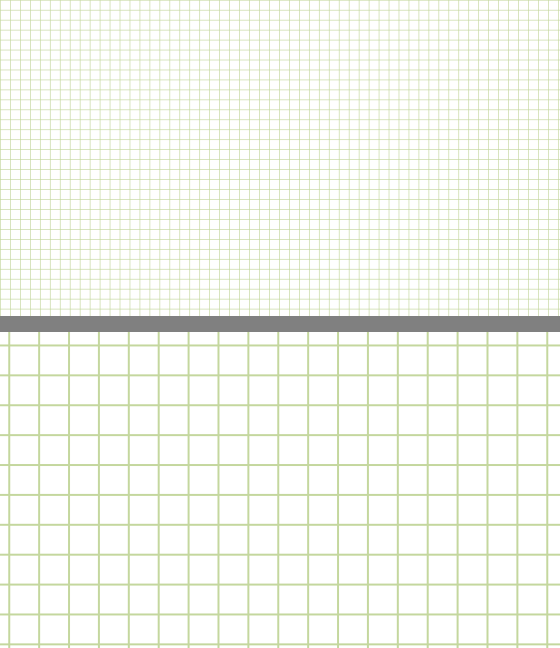
Top, the full canvas; bottom, a detail of the centre.
A Shadertoy shader for this pattern:

```glsl
// Fine green square grid on white graph paper.

// Share of a pixel covered by a line of the given width, box filtered.
vec2 lineCoverage(vec2 dist, float width, float pixel) {
    vec2 upper = min(dist + 0.5 * pixel, vec2(0.5 * width));
    vec2 lower = max(dist - 0.5 * pixel, vec2(-0.5 * width));
    return max(upper - lower, 0.0) / pixel;
}

void mainImage(out vec4 fragColor, in vec2 fragCoord) {
    // Canvas height is one unit; the grid is anchored at the top left.
    float pixel = 1.0 / iResolution.y;
    vec2 pos = vec2(fragCoord.x, iResolution.y - fragCoord.y) * pixel;
    float pitch = 0.03153;

    // Signed distance to the nearest vertical and horizontal line.
    vec2 cell = (pos - vec2(0.0014, 0.0007)) / pitch;
    vec2 dist = (fract(cell + 0.5) - 0.5) * pitch;

    // Union of both line sets.
    vec2 cover = lineCoverage(dist, 0.0021, pixel);
    float ink = 1.0 - (1.0 - cover.x) * (1.0 - cover.y);

    vec3 paper = vec3(1.0);
    vec3 lineGreen = vec3(0.77, 0.843, 0.62);
    fragColor = vec4(mix(paper, lineGreen, ink), 1.0);
}
```
